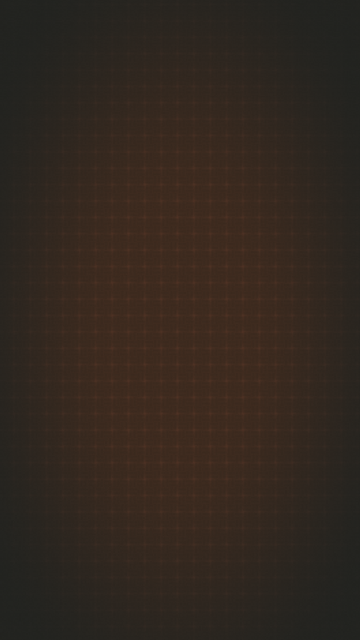
A Shadertoy shader for this background:

```glsl
#define CELLS 22.0
#define WEAVE_PHASE vec2(0.85, 0.83)
#define GLOW_CENTER vec2(0.5, 0.485)
#define GLOW_INNER 0.35
#define GLOW_OUTER 1.30
#define THREAD_WIDTH 0.085
#define WEAVE_STRENGTH 0.050
#define GRAIN_STRENGTH 0.006
#define EDGE_COLOR vec3(0.135, 0.138, 0.125)
#define GLOW_COLOR vec3(0.245, 0.168, 0.121)
#define THREAD_TINT vec3(1.0, 0.42, 0.30)

float hash(vec2 p) {
    return fract(sin(dot(p, vec2(127.1, 311.7))) * 43758.5453);
}

// Soft line at every whole number
float thread(float x, float width) {
    float d = fract(x + 0.5) - 0.5;
    return exp(-d * d / (width * width));
}

// Main threads that fade away from their crossings, with finer threads between
float weave(vec2 p) {
    vec2 nearCross = 0.5 + 0.5 * cos(6.28318 * p);
    float warp = thread(p.x, THREAD_WIDTH) * mix(0.3, 1.0, nearCross.y);
    float weft = thread(p.y, THREAD_WIDTH) * mix(0.3, 1.0, nearCross.x);
    vec2 fine = 0.5 + 0.5 * cos(6.28318 * p * 4.0);
    float over = step(0.0, sin(6.28318 * p.x) * sin(6.28318 * p.y));
    return 0.6 * (warp + weft) + 0.25 * mix(fine.x, fine.y, over) - 0.22;
}

void mainImage(out vec4 fragColor, in vec2 fragCoord) {
    vec2 uv = fragCoord / iResolution.xy;
    vec2 cell = fragCoord / iResolution.x * CELLS - WEAVE_PHASE;

    // Warm oval glow fading into dark edges
    float radius = length((uv - GLOW_CENTER) * 2.0);
    float glow = 1.0 - smoothstep(GLOW_INNER, GLOW_OUTER, radius);
    vec3 color = mix(EDGE_COLOR, GLOW_COLOR, glow);

    // Woven cloth, strongest in the light
    color += THREAD_TINT * weave(cell) * WEAVE_STRENGTH * mix(0.1, 1.0, glow);

    // Fine grain
    color += (hash(floor(cell * 12.0)) - 0.5) * GRAIN_STRENGTH;
    fragColor = vec4(color, 1.0);
}
```
